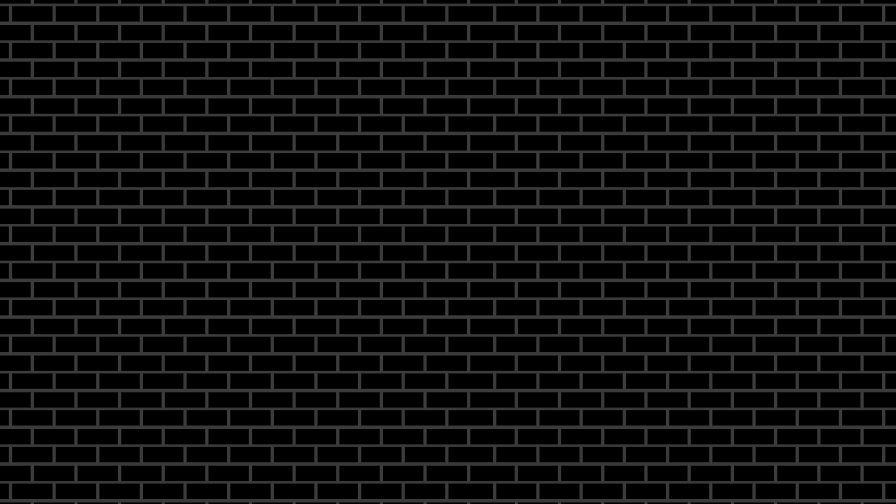
Give the GLSL for this pattern, as a Shadertoy shader.

```glsl
// Black running-bond brick wall with thin grey mortar joints

float hash(vec2 p) {
    return fract(sin(dot(p, vec2(127.1, 311.7))) * 43758.5);
}

// Coverage of a line of the given width, smoothed over one pixel
float line(float dist, float width, float pixel) {
    return clamp((0.5 * width - dist) / pixel + 0.5, 0.0, 1.0);
}

void mainImage(out vec4 fragColor, in vec2 fragCoord) {
    // The canvas spans 768 by 432 units, measured from the top left
    vec2 p = fragCoord / iResolution.xy * vec2(768.0, 432.0);
    p.y = 432.0 - p.y;
    vec2 pixel = vec2(768.0, 432.0) / iResolution.xy;

    // Courses: every second bed joint is heavier
    float course = (p.y - 4.2) / 15.74;
    float row = floor(course);
    float bed = floor(course + 0.5);
    float bedWidth = mix(2.2, 3.0, mod(bed, 2.0));
    float bedJoint = line(abs(course - bed) * 15.74, bedWidth, pixel.y);

    // Bricks: a seam right of centre widens one brick in each course
    bool pastSeam = p.x > 412.0;
    float pitch = pastSeam ? 37.05 : 37.4;
    float column = pastSeam ? 11.0 + (p.x - 424.0) / pitch : (p.x - 9.0) / pitch;
    column -= 0.5 * mod(row, 2.0);
    float head = floor(column + 0.5);
    float headJoint = line(abs(column - head) * pitch, 2.8, pixel.x);

    // Mortar tone varies slightly from joint to joint
    float bedTone = 0.225 + 0.012 * hash(vec2(bed, 3.0));
    float headTone = 0.225 + 0.015 * hash(vec2(head, row));
    float tone = max(bedJoint * bedTone, headJoint * headTone);

    fragColor = vec4(vec3(tone), 1.0);
}
```
